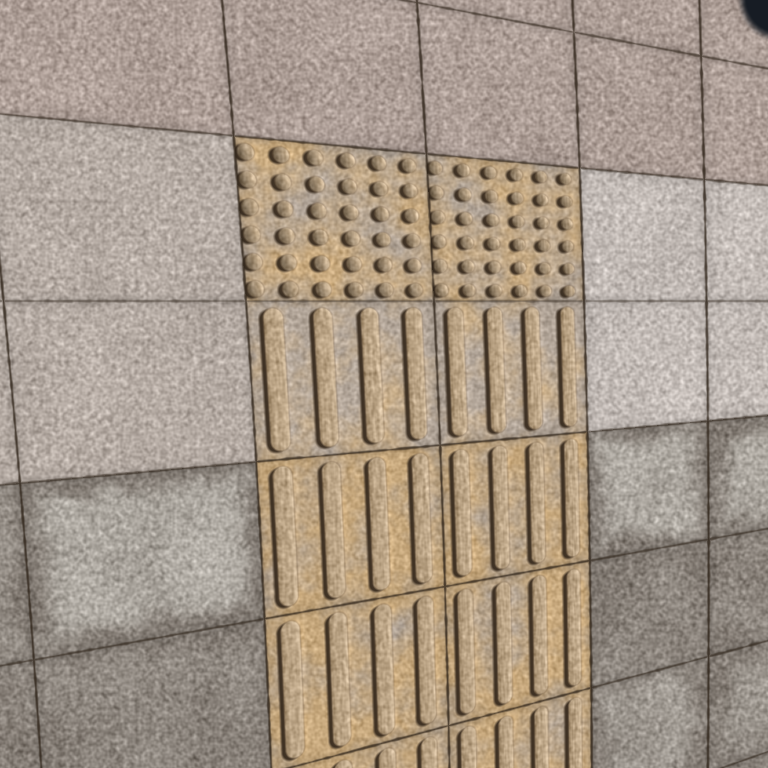
This texture is drawn by a three.js fragment shader. Its source:

```glsl
// Sunlit stone paving crossed by a strip of yellow tactile tiles, seen at a slant.
// A perspective map turns the canvas into tile columns and rows; distance functions
// shape studs, bars and seams, and gradient noise adds grain, stains and damp.
varying vec2 vUv;

const vec3 SOIL = vec3(0.22, 0.17, 0.12);
const vec3 PINK_STONE = vec3(0.68, 0.62, 0.59);
const vec3 WARM_STONE = vec3(0.71, 0.67, 0.64);
const vec3 PALE_STONE = vec3(0.76, 0.73, 0.71);
const vec3 DRIED_STONE = vec3(0.68, 0.66, 0.63);
const vec3 DAMP_STONE = vec3(0.53, 0.50, 0.47);
const vec3 WORN_TILE = vec3(0.71, 0.66, 0.61);
const vec3 OCHRE_TILE = vec3(0.76, 0.64, 0.47);
const vec3 RIDGE_TOP = vec3(0.73, 0.64, 0.52);

vec2 hash2(vec2 p) {
  vec3 h = fract(vec3(p.xyx) * vec3(0.1031, 0.1030, 0.0973));
  h += dot(h, h.yzx + 33.33);
  return fract((h.xx + h.yz) * h.zy) * 2.0 - 1.0;
}

float corner(vec2 cell, vec2 f, vec2 o) {
  return dot(hash2(cell + o), f - o);
}

float gradNoise(vec2 p) {
  vec2 i = floor(p), f = p - i;
  vec2 w = f * f * f * (f * (f * 6.0 - 15.0) + 10.0);
  float low = mix(corner(i, f, vec2(0.0)), corner(i, f, vec2(1.0, 0.0)), w.x);
  float high = mix(corner(i, f, vec2(0.0, 1.0)), corner(i, f, vec2(1.0)), w.x);
  return mix(low, high, w.y);
}

float fbm(vec2 p) {
  float sum = 0.0, amp = 1.0;
  for (int i = 0; i < 4; i++) {
    sum += amp * gradNoise(p);
    p = p * 2.07 + 17.3;
    amp *= 0.55;
  }
  return sum;
}

// xy: column and row (row grows downward); zw: local tile size on the canvas
vec4 pavingMap(vec2 p) {
  float drop = p.y - 0.392;
  float x = p.x - (0.098 - 0.09 * p.x) * drop + 0.02 * drop * drop - 0.3203;
  float depth = 1.0 - 0.459 * x;
  float rowHeight = (0.2415 - 0.0918 * p.x) / (1.0 + 0.035 * drop);
  return vec4(3.626 * x / depth, drop / rowHeight, depth * depth / 3.626, rowHeight);
}

float studs(vec2 f, vec2 size) {
  vec2 first = vec2(0.05, 0.09), gap = vec2(0.169, 0.167);
  vec2 id = clamp(floor((f - first) / gap + 0.5), 0.0, 5.0);
  return length((f - first - id * gap) * size) - 0.039 * size.x;
}

float bars(vec2 f, vec2 size) {
  float r = 0.048 * size.x;
  float x = (fract(f.x * 4.0) - 0.5) * 0.25 * size.x;
  float y = max(abs(f.y - 0.495) * size.y - 0.45 * size.y + r, 0.0);
  return length(vec2(x, y)) - r;
}

float ridges(vec2 f, vec2 size, float row) {
  return row < 0.0 ? studs(f, size) : bars(f, size);
}

float fillMask(float d, float soft) {
  return 1.0 - smoothstep(-soft, soft, d);
}

vec3 stone(vec2 cell, float edge, float grain, float blotch) {
  vec3 col = cell.y < -1.0 ? PINK_STONE : (cell.x > 1.0 ? PALE_STONE : WARM_STONE);
  // damp lower rows dry out from the middle of each slab
  float dry = cell.y < 2.0 ? 0.95 : (cell.y < 3.0 ? 0.15 : 0.6);
  dry *= cell.x < -1.0 ? 0.3 : 1.0;
  dry *= smoothstep(0.0, 0.04, edge + 0.025 * blotch);
  vec3 wet = mix(DAMP_STONE, DRIED_STONE, clamp(dry + 0.25 * blotch, 0.0, 1.0));
  col = mix(col, wet, step(1.0, cell.y));
  return col + 0.05 * blotch + 0.17 * grain;
}

vec3 tactile(vec2 f, vec2 size, float row, float grain, float blotch, float streak) {
  float ochre = row < 0.0 ? 0.5 : (row < 1.0 ? 0.2 : 0.75);
  ochre = clamp(ochre + 1.1 * blotch, 0.0, 1.0);
  vec3 col = mix(WORN_TILE, OCHRE_TILE, ochre) + 0.13 * grain + 0.05 * blotch;
  // ridges lit from the right, with shade falling to the left
  vec2 toLight = vec2(0.006, -0.002) / size;
  float d = ridges(f, size, row);
  float shade = ridges(f + toLight, size, row);
  float away = ridges(f - toLight, size, row);
  float slope = clamp((shade - away) / 0.012, -1.0, 1.0);
  col = mix(col, col * 1.07, fillMask(away, 0.004));
  col = mix(col, SOIL, 0.95 * fillMask(shade, 0.0025));
  col = mix(col, SOIL * 1.7, 0.4 * fillMask(abs(d) - 0.001, 0.002));
  float rim = smoothstep(-0.008, 0.0, d);
  vec3 ridge = RIDGE_TOP + 0.12 * grain + 0.13 * streak + 0.09 * slope * rim;
  ridge *= row < 0.0 ? 0.88 + 0.16 * slope : 1.0;
  return mix(col, ridge, fillMask(d, 0.0018));
}

void main() {
  vec2 p = vec2(vUv.x, 1.0 - vUv.y);
  vec4 m = pavingMap(p);
  vec2 cell = floor(m.xy), f = m.xy - cell, size = m.zw;
  float grain = gradNoise(p * 120.0) + gradNoise(p * 211.0 + 9.0);
  float blotch = fbm(p * 13.0);
  float streak = gradNoise(m.xy * vec2(60.0, 9.0));
  // distances to the nearest seams, slightly roughened
  vec2 seam = min(f, 1.0 - f) * size + 0.0016 * gradNoise(p * 90.0);
  float edge = min(seam.x, seam.y);
  vec3 col = stone(cell, edge, grain, blotch);
  float border = max(max(-m.x, m.x - 2.0) * size.x, (-1.0 - m.y) * size.y);
  float strip = fillMask(border, 0.001);
  col = mix(col, tactile(f, size, cell.y, grain, blotch, streak), strip);
  // dark joints, fainter between the pale slabs
  float across = abs(m.y) < 0.5 ? 0.45 : mix(0.6, 0.75, strip);
  float joint = max(fillMask(seam.x - 0.0014, 0.0016) * 0.8, fillMask(seam.y - 0.0013, 0.0016) * across);
  col = mix(col, SOIL, joint) * (1.0 - 0.14 * exp(-max(edge, 0.0) * 200.0));
  // soft dark object entering at the upper right
  float blob = length((p - vec2(1.01, -0.005)) * vec2(1.0, 0.85)) - 0.045;
  col = mix(col, vec3(0.09, 0.11, 0.14), fillMask(blob, 0.007));
  gl_FragColor = vec4(clamp(col, 0.0, 1.0), 1.0);
}
```
